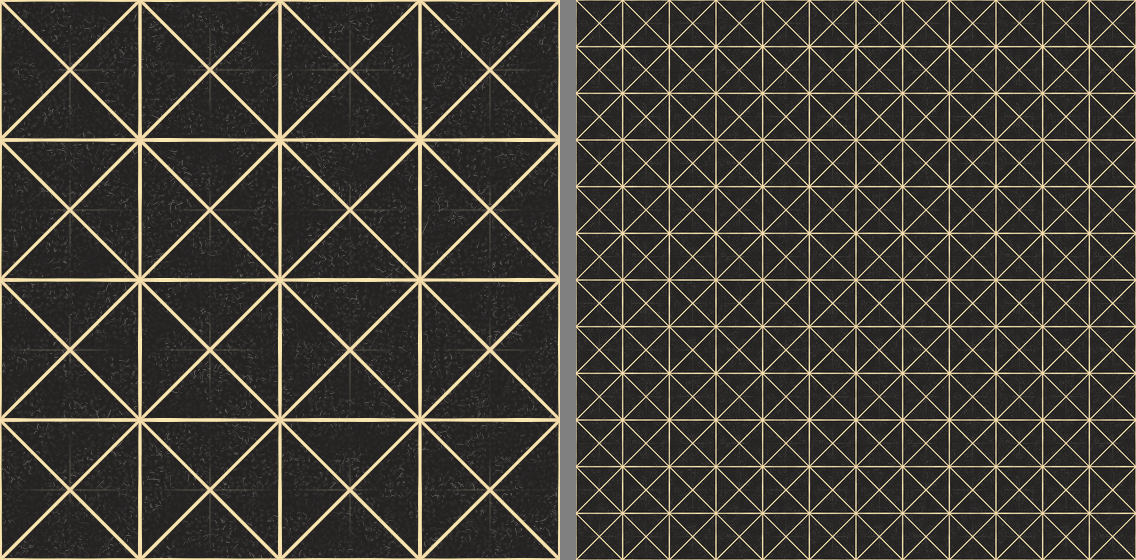
Left: one tile. Right: repeated 3 by 3.
Write a Shadertoy shader that draws this pattern.

```glsl
const float TAU = 6.2831853;

vec3 hash3(vec2 p) {
    vec3 q = fract(p.xyx * vec3(0.1031, 0.1030, 0.0973));
    q += dot(q, q.yxz + 33.33);
    return fract((q.xxy + q.yzz) * q.zyx);
}

// Box-filtered coverage of a band, also valid below one pixel wide
float stroke(float d, float halfWidth, float px) {
    return clamp((halfWidth - d) / px + 0.5, 0.0, 1.0)
         - clamp((-halfWidth - d) / px + 0.5, 0.0, 1.0);
}

// Distance to the nearest feature point, wrapping after n cells
float cellular(vec2 uv, float n) {
    vec2 p = uv * n, id = floor(p);
    float nearest = 2.0;
    for (int y = -1; y <= 1; y++)
    for (int x = -1; x <= 1; x++) {
        vec2 cell = id + vec2(x, y);
        vec2 point = cell + hash3(mod(cell, n) + n).xy;
        nearest = min(nearest, length(p - point));
    }
    return nearest;
}

// One short curved scratch in some of the n by n wrapped cells
float scratches(vec2 uv, float n, float px) {
    vec2 p = uv * n, id = mod(floor(p), n);
    vec3 h = hash3(id + n * 1.7), k = hash3(id + n * 3.1 + 40.0);
    vec2 q = fract(p) - 0.5 - (h.xy - 0.5) * 0.3;
    float a = h.z * TAU;
    q = mat2(cos(a), -sin(a), sin(a), cos(a)) * q;
    q.y += (k.x - 0.5) * 3.0 * q.x * q.x;
    float reach = mix(0.04, 0.3, k.y * k.y);
    float d = length(vec2(max(abs(q.x) - reach, 0.0), q.y)) / n;
    return stroke(d, 0.0005, px) * smoothstep(0.45, 1.0, k.z);
}

// Hairline seam that fades out at a random reach on each side
float seam(vec2 f, vec2 id, float px) {
    float reach = mix(0.08, 0.5, hash3(id + step(0.0, f.x) * 17.0).x);
    float fade = 0.15 + 0.85 * smoothstep(reach, reach * 0.4, abs(f.x));
    return stroke(abs(f.y), 0.0022, px) * fade;
}

void mainImage(out vec4 fragColor, in vec2 fragCoord) {
    vec2 uv = fragCoord / iResolution.xy;
    float px = 1.0 / min(iResolution.x, iResolution.y);
    vec2 p = uv * 4.0, id = floor(p), f = fract(p) - 0.5;
    float tilePx = px * 4.0;

    // Mottled charcoal stone
    float clump = smoothstep(0.75, 0.15, cellular(uv, 19.0));
    float grain = smoothstep(0.45, 0.1, cellular(uv, 110.0));
    vec3 color = vec3(0.143, 0.136, 0.135);
    color += vec3(0.055, 0.053, 0.052) * grain * (0.3 + 0.7 * clump);

    // Fine scratches, denser inside the clumps
    vec2 warped = uv + 0.003 * sin(TAU * (uv.yx * vec2(13.0, 11.0) + uv * 5.0));
    float wear = 0.0;
    for (int i = 0; i < 5; i++)
        wear = max(wear, scratches(warped, 31.0 + 17.0 * float(i), px));
    color = mix(color, vec3(0.62, 0.60, 0.57), wear * (0.2 + 0.6 * clump));

    // Seams through the tile centres
    float seams = max(seam(f, id + 7.0, tilePx), seam(f.yx, id + 61.0, tilePx));
    color = mix(color, vec3(0.58, 0.55, 0.45), seams * 0.75);

    // Inlaid square grid and both diagonals, with slightly uneven widths
    vec2 edge = 0.5 - abs(f);
    vec2 uneven = 0.0012 * sin(TAU * (uv.yx * 3.0 + vec2(0.1, 0.4)))
                + 0.0007 * sin(TAU * uv.yx * 11.0);
    float grid = max(stroke(edge.x, 0.0125 + uneven.x, tilePx),
                     stroke(edge.y, 0.0125 + uneven.y, tilePx));
    float diagonal = abs(abs(f.x) - abs(f.y)) * 0.70711;
    float cross = stroke(diagonal, 0.0118 + 0.4 * uneven.x, tilePx);

    // Cream inlay, warmer towards the crossings
    float crossing = min(length(edge), length(f));
    vec3 cream = mix(vec3(0.98, 0.91, 0.69), vec3(0.97, 0.87, 0.68),
                     smoothstep(0.16, 0.0, crossing));
    cream -= 0.03 * grain * clump;
    color = mix(color, cream, max(grid, cross));

    fragColor = vec4(color, 1.0);
}
```
